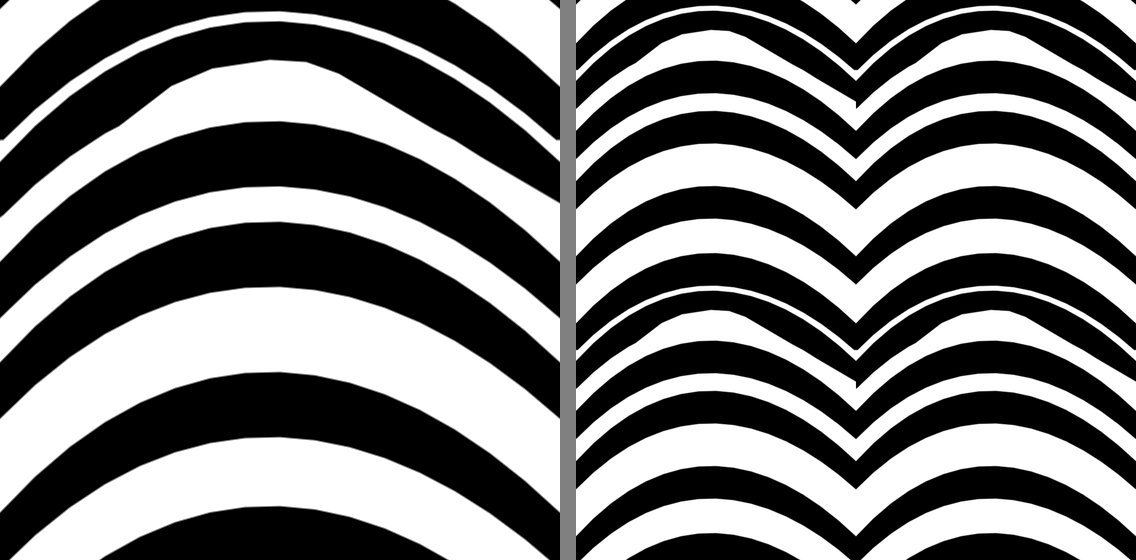
Left, the tile; right, the same tile 2 across and 2 down.
This pattern is drawn by a Shadertoy shader. Its source:

```glsl
const int BAND_COUNT = 5;
const int CROWN_POINTS = 7;
const float FACETS = 16.0;
const float THICKNESS = 0.1163;
const float OUTER_RISE = 0.2513;
const float INNER_RISE = 0.2357;
const vec3 INK = vec3(0.0);
const vec3 PAPER = vec3(1.0);

// Smooth arch: 0 at the apex left of centre, 1 at both sides
float archCurve(float x) {
    float u = 2.0 * x - 1.0;
    u += 0.035 * (1.0 - u * u);
    float u2 = u * u;
    return u2 * (0.97 + 0.03 * u2);
}

// Arch made of straight facets: value and slope
vec2 facetedArch(float x, float facets) {
    float cell = floor(x * facets);
    float a = archCurve(cell / facets);
    float b = archCurve((cell + 1.0) / facets);
    return vec2(mix(a, b, x * facets - cell), (b - a) * facets);
}

// Coverage below an edge, measured across its slope
float coverBelow(float depth, float edge, float slope, float softness) {
    float dist = (depth - edge) * inversesqrt(1.0 + slope * slope);
    return clamp(0.5 + dist / softness, 0.0, 1.0);
}

// Depth of the convex crown: envelope of the lines through its corners
float crownDepth(float x) {
    vec2 corners[CROWN_POINTS] = vec2[CROWN_POINTS](
        vec2(0.172, 0.2565), vec2(0.306, 0.1536), vec2(0.379, 0.1224),
        vec2(0.482, 0.1068), vec2(0.547, 0.1107), vec2(0.605, 0.1315),
        vec2(0.809, 0.2510));
    float depth = 0.0;
    for (int i = 0; i < CROWN_POINTS - 1; i++) {
        vec2 a = corners[i];
        vec2 b = corners[i + 1];
        depth = max(depth, mix(a.y, b.y, (x - a.x) / (b.x - a.x)));
    }
    return depth;
}

// Band between an outer and an inner edge, repeated once per tile height
float bandCover(float depth, float outer, float inner, float slope, float softness) {
    float cover = 0.0;
    for (int wrap = 0; wrap < 2; wrap++) {
        float d = depth + float(wrap);
        float top = coverBelow(d, outer, slope * OUTER_RISE, softness);
        float bottom = coverBelow(d, inner, slope * INNER_RISE, softness);
        cover = max(cover, top - bottom);
    }
    return cover;
}

void mainImage(out vec4 fragColor, in vec2 fragCoord) {
    vec2 uv = fragCoord / iResolution.xy;
    float depth = 1.0 - uv.y;
    float softness = max(0.0033, 1.3 / iResolution.y);
    vec2 arch = facetedArch(uv.x, FACETS);
    float apexDepths[BAND_COUNT] = float[BAND_COUNT](0.0378, 0.2163, 0.3958, 0.6641, 0.9036);

    float ink = 0.0;
    for (int i = 0; i < BAND_COUNT; i++) {
        float outer = apexDepths[i] + OUTER_RISE * arch.x;
        float inner = apexDepths[i] + THICKNESS + INNER_RISE * arch.x;
        // The first band is hollowed by the crown, the last is cut flat at the sides
        if (i == 0) inner = min(inner, crownDepth(uv.x));
        if (i == BAND_COUNT - 1) inner = min(inner, 1.25);
        ink = max(ink, bandCover(depth, outer, inner, arch.y, softness));
    }

    fragColor = vec4(mix(PAPER, INK, ink), 1.0);
}
```
